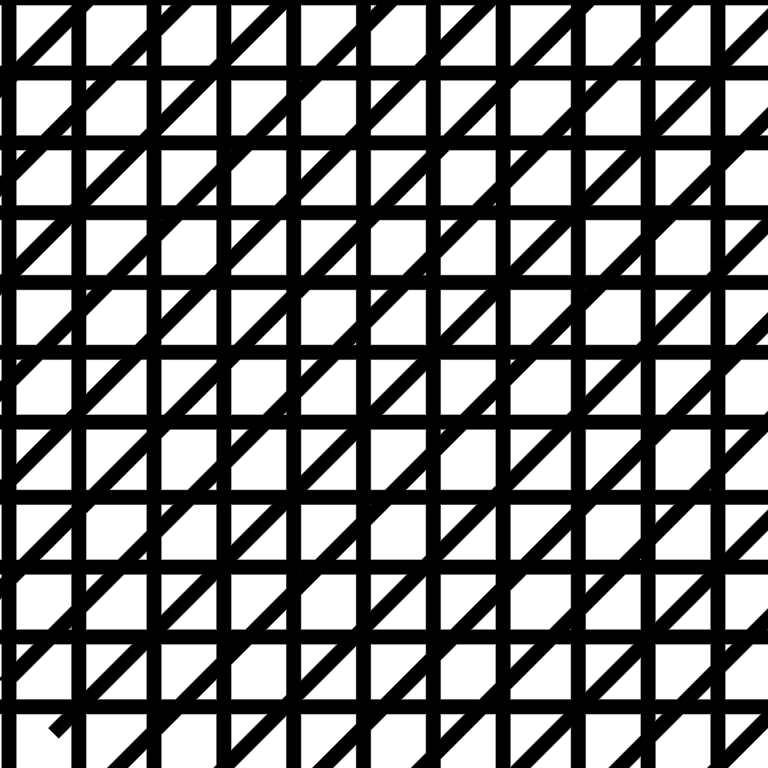
A three.js fragment shader for this pattern:

```glsl
// Black lattice on white: vertical, horizontal and rising diagonal bars.
// Each family is one stripe function, stepping 13 units with one extra
// unit every sixth bar; the canvas is 143 units wide.
varying vec2 vUv;

// Signed distance to the nearest bar; phase sets which gap is the wide one
float barDistance(float t, float offset, float phase) {
  float nearest = floor((t - offset) * 6.0 / 79.0 + 0.5);
  float d = 1e3;
  for (int i = -1; i <= 1; i++) {
    float k = nearest + float(i);
    float center = offset + 13.0 * k + floor((k + phase + 0.5) / 6.0);
    d = min(d, abs(t - center));
  }
  return d - 1.385;
}

void main() {
  vec2 p = vUv * 143.0;

  // Upright grid
  float grid = min(barDistance(p.x, 1.68, 4.0), barDistance(p.y, 11.4, 2.0));

  // Diagonals, cut square near the lower left corner
  vec2 q = vec2(p.x - p.y, p.x + p.y) * 0.70711;
  float diagonal = max(barDistance(q.x, 2.47, 4.0), 11.6 - q.y);

  // Soft edge about one part in 500 of the canvas wide
  float white = smoothstep(-0.17, 0.17, min(grid, diagonal));
  gl_FragColor = vec4(vec3(white), 1.0);
}
```
